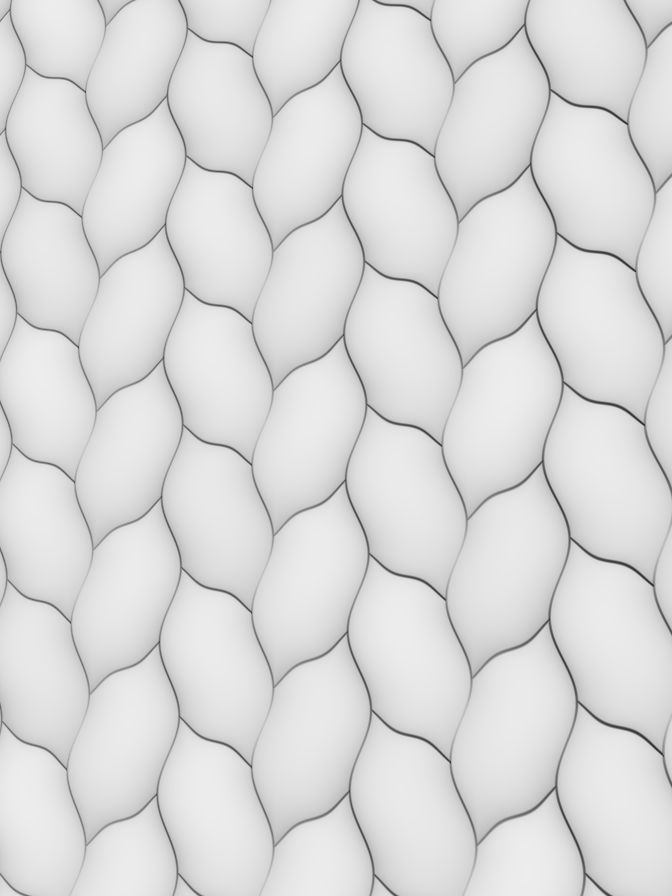
Reproduce this pattern procedurally as a WebGL 2 fragment shader.

```glsl
#version 300 es
precision highp float;

uniform vec2 u_resolution;
out vec4 fragColor;

const float TAU = 6.2831853;

// Layout, in canvas widths
const vec2 FOCUS = vec2(0.39, 0.667);     // point that stays fixed as the wall recedes
const float SPREAD = 0.098;               // growth of the pods down the canvas
const float FIRST_EDGE = 0.0035;          // left edge of column 0
const float COLUMN_WIDTH = 0.1213;
const float COLUMN_GROWTH = 0.00259;
const float ROW_HEIGHT = 0.198;
const float ROW_GROWTH = 0.0054;
const float ROW_START = 0.03;
const float ROW_SKEW = 0.066;             // rise of the rows per column

// Pod outline, in columns and rows
const float WAVE = 0.113;                 // swing of the column edges
const float ODD_SHIFT = 0.16;             // phase of every second edge
const float SEAM_DROP = 0.34;             // slant of the seam across a column
const float SEAM_CURL = 0.1;

// Lines and shading
const float LINE_THIN = 0.0010;
const float LINE_THICK = 0.0018;
const float JOINT_RADIUS = 0.0022;
const float SHADOW_REACH = 0.011;
const float SHADOW_DEPTH = 0.13;
const vec2 BULGE = vec2(0.27, 0.13);
const vec2 CREST = vec2(0.5, 0.40);
const vec3 PORCELAIN = vec3(0.927);
const vec3 GROOVE = vec3(0.20);

float isOdd(float n) { return mod(n, 2.0); }

float edgePhase(float n, float row) { return TAU * (row + ODD_SHIFT * isOdd(n)); }

float edgeOffset(float n, float row) { return WAVE * cos(edgePhase(n, row)); }

// Grooves are deepest where an edge swings right
float edgeStrength(float n, float row) {
  float s = sin(edgePhase(n, row));
  return mix(0.66 - 0.24 * s, 0.42 - 0.30 * s, isOdd(n));
}

float stroke(float d, float halfWidth, float pixel) {
  return 1.0 - smoothstep(halfWidth - pixel, halfWidth + pixel, d);
}

float contactShadow(float d, float reach) { return exp(-max(d, 0.0) / reach); }

void main() {
  float pixel = 1.0 / u_resolution.x;
  vec2 p = vec2(gl_FragCoord.x, u_resolution.y - gl_FragCoord.y) * pixel;

  // Canvas to column and row coordinates
  float depth = p.y - FOCUS.y;
  float x = FOCUS.x + (p.x - FOCUS.x) / (1.0 + SPREAD * depth) - FIRST_EDGE;
  float root = sqrt(COLUMN_WIDTH * COLUMN_WIDTH + 4.0 * COLUMN_GROWTH * x);
  float column = (root - COLUMN_WIDTH) / (2.0 * COLUMN_GROWTH);
  float rowHeight = ROW_HEIGHT + ROW_GROWTH * column;
  float row = depth * (1.0 - SPREAD * depth) / rowHeight + ROW_START + ROW_SKEW * column;

  // Column between two wavy edges
  float nearest = floor(column + 0.5);
  float k = column < nearest + edgeOffset(nearest, row) ? nearest - 1.0 : nearest;
  float toLeft = column - k - edgeOffset(k, row);
  float toRight = k + 1.0 + edgeOffset(k + 1.0, row) - column;
  float u = toLeft / (toLeft + toRight);

  // Curved seams slant down in even columns and up in odd ones
  float odd = isOdd(k);
  float curve = u + SEAM_CURL * sin(TAU * u);
  float along = row + ODD_SHIFT * odd - SEAM_DROP * (1.0 - 2.0 * odd) * curve;
  float id = floor(along);
  float q = along - id;

  // Distances in canvas widths
  float seamScale = rowHeight * mix(0.91, 0.84, odd);
  float above = q * seamScale;
  float below = (1.0 - q) * seamScale;
  float seam = min(above, below);
  float left = toLeft * root;
  float right = toRight * root;

  // Groove strength
  float leftStrength = edgeStrength(k, row);
  float rightStrength = edgeStrength(k + 1.0, row);
  float seamStrength = mix(0.80 + 0.15 * u, 0.42 + 0.35 * u, odd);
  float weight = mix(0.82, 1.08, p.x);

  // Rounded body with a small change of tone from pod to pod
  vec2 m = vec2(u, q) - CREST;
  float tone = 0.005 * (sin(k * 2.7 + id * 4.1) + sin(k * 5.3 - id * 1.9));
  float shade = dot(m * m, BULGE) + 0.018 * q - tone;

  // Soft contact shadows
  float underside = contactShadow(below, SHADOW_REACH * mix(0.7, 1.2, odd));
  float sides = max(leftStrength * contactShadow(left, SHADOW_REACH * 0.8),
                    rightStrength * contactShadow(right, SHADOW_REACH));
  float overhang = 0.5 * contactShadow(above, SHADOW_REACH * 0.5);
  shade += SHADOW_DEPTH * weight * max(max(underside * 0.8, overhang), sides);

  // Grooves and the small dark joints at the tips
  float halfWidth = mix(LINE_THIN, LINE_THICK, p.x);
  float groove = seamStrength * stroke(seam, halfWidth, pixel);
  groove = max(groove, leftStrength * stroke(left, halfWidth, pixel));
  groove = max(groove, rightStrength * stroke(right, halfWidth, pixel));
  groove = max(groove, 0.9 * stroke(length(vec2(right, seam)), JOINT_RADIUS, pixel));

  vec3 color = mix(PORCELAIN - shade, GROOVE, clamp(groove * weight, 0.0, 1.0));
  fragColor = vec4(color, 1.0);
}
```
